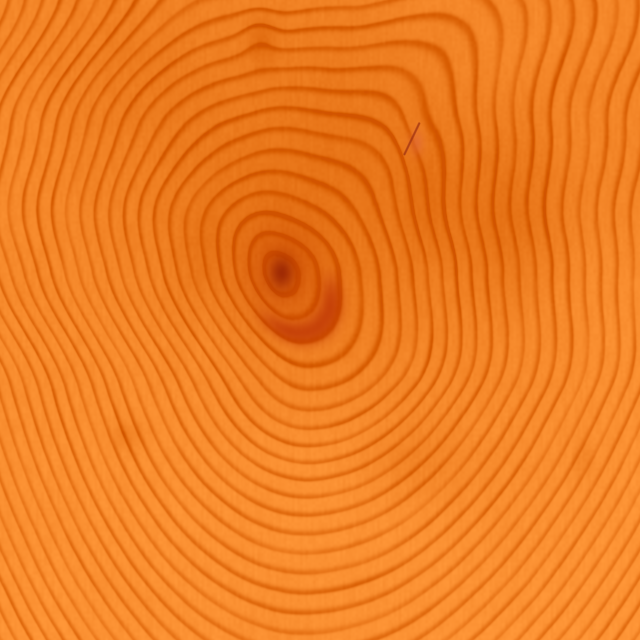
This texture is drawn by a Shadertoy shader. Its source:

```glsl
// Orange softwood cut across a knot: lopsided growth rings around an off-centre pith.
// A ring-count field is built from a bent, direction-scaled ellipse norm plus noise;
// its whole numbers become latewood lines, over broad stains, a crescent and scars.

#define PITH vec2(0.440, 0.574)
#define GAP_LEFT 0.0225
#define GAP_RIGHT 0.0273
#define GAP_DOWN 0.0313
#define GAP_UP_FAR 0.0430
#define WOBBLE 0.60
#define LINE_INNER 0.19
#define LINE_OUTER 0.10
#define LINE_DEPTH 0.88
#define LIGHT_WOOD vec3(0.990, 0.575, 0.205)
#define DARK_WOOD vec3(0.870, 0.400, 0.040)
#define DEEP_WOOD vec3(0.740, 0.200, 0.010)

float hash(vec2 cell) {
    vec3 h = fract(vec3(cell.xyx) * 0.1031);
    h += dot(h, h.yzx + 33.33);
    return fract((h.x + h.y) * h.z);
}

float noise(vec2 p) {
    vec2 i = floor(p), f = fract(p);
    f = f * f * (3.0 - 2.0 * f);
    float low = mix(hash(i), hash(i + vec2(1, 0)), f.x);
    float high = mix(hash(i + vec2(0, 1)), hash(i + vec2(1, 1)), f.x);
    return mix(low, high, f.y);
}

float fbm(vec2 p) {
    float sum = 0.0, amp = 0.5;
    for (int i = 0; i < 4; i++) {
        sum += amp * noise(p);
        p = p * 2.03 + 17.3;
        amp *= 0.5;
    }
    return sum;
}

float blob(vec2 p, vec2 centre, vec2 radius) {
    vec2 d = (p - centre) / radius;
    return exp(-dot(d, d));
}

float segment(vec2 p, vec2 a, vec2 b) {
    vec2 ab = b - a;
    return length(p - a - ab * clamp(dot(p - a, ab) / dot(ab, ab), 0.0, 1.0));
}

// Position in ring units: each side of the pith has its own ring spacing.
vec2 ringSpace(vec2 p) {
    vec2 d = p - PITH;
    float lean = 0.052 * smoothstep(0.0, 0.18, -d.y) + 0.065 * smoothstep(0.23, 0.43, d.y);
    float bend = (d.y - 0.098) / 0.078;
    lean -= 0.023 * exp(-bend * bend);
    vec2 q = vec2(d.x - lean, d.y - 0.55 * d.x * d.x);
    float gapUp = mix(GAP_DOWN, GAP_UP_FAR, smoothstep(0.04, 0.34, abs(q.x)));
    return q / vec2(q.x < 0.0 ? GAP_LEFT : GAP_RIGHT, q.y < 0.0 ? GAP_DOWN : gapUp);
}

// Wider early rings towards the lower right, with slow wander and side knots.
float ringCount(vec2 p, float radius, vec2 dir) {
    float swell = (radius - 6.5) / 4.0;
    float n = radius - 0.9 * exp(-swell * swell) * smoothstep(-0.5, 0.6, dot(dir, vec2(0.7, -0.7)));
    float wander = noise(p * 3.5 + 5.0) - 0.5 + 0.22 * (fbm(p * 11.0) - 0.47);
    n += WOBBLE * wander * smoothstep(1.0, 8.0, radius);
    n += 0.6 * blob(p, vec2(0.655, 0.780), vec2(0.035, 0.070));
    return n - 0.6 * blob(p, vec2(0.405, 0.945), vec2(0.030, 0.050));
}

// Soft dark areas beneath the lines.
float stains(vec2 p) {
    float t = 0.02 + 0.24 * smoothstep(0.15, 0.75, p.y);
    t += 0.38 * blob(p, vec2(0.47, 0.68), vec2(0.24, 0.27));
    t += 0.36 * blob(p, vec2(0.79, 0.66), vec2(0.09, 0.12));
    t += 0.26 * blob(p, vec2(0.66, 0.69), vec2(0.045, 0.09));
    t += 0.20 * blob(p, vec2(0.31, 0.60), vec2(0.05, 0.08));
    t += 0.18 * blob(p, vec2(0.19, 0.88), vec2(0.12, 0.12));
    t += 0.22 * blob(p, vec2(0.64, 0.28), vec2(0.08, 0.06));
    t += 0.38 * blob(p, vec2(0.41, 0.94), vec2(0.022, 0.04));
    t += 0.30 * blob(p, vec2(0.20, 0.32), vec2(0.025, 0.02));
    t += 0.22 * blob(p, vec2(0.91, 0.28), vec2(0.015, 0.03));
    return t + 0.26 * (fbm(p * 4.0 + 9.0) - 0.47);
}

void mainImage(out vec4 fragColor, in vec2 fragCoord) {
    vec2 p = fragCoord / iResolution.xy;
    vec2 g = ringSpace(p);
    float radius = length(g);
    vec2 dir = g / max(radius, 0.001);
    float n = ringCount(p, radius, dir);

    // Latewood: slow darkening on the inside, a crisp edge on the outside.
    float ring = floor(n + 0.5);
    float offset = n - ring;
    float width = max(offset < 0.0 ? LINE_INNER : LINE_OUTER, 0.8 * fwidth(n));
    float line = exp(-offset * offset / (width * width));
    float strength = 0.65 + 0.35 * hash(vec2(ring, 4.0)) + 0.5 * (noise(p * 9.0 + ring) - 0.5);
    line *= strength * smoothstep(0.3, 1.0, n);

    // Fibres and pores.
    float fibre = noise(p * vec2(240.0, 45.0)) - 0.5;
    float pores = noise(p * 210.0) - 0.5;
    float tone = stains(p) + LINE_DEPTH * line + 0.13 * fibre + 0.10 * pores;

    // Heart of the knot and its resin crescent.
    float heart = blob(p, PITH, vec2(0.060, 0.075));
    float band = (radius - 3.0) / 0.60;
    float crescent = exp(-band * band) * smoothstep(0.2, 0.85, dot(dir, vec2(0.35, -0.937)));
    tone += 0.45 * heart;
    vec3 color = mix(LIGHT_WOOD, DARK_WOOD, clamp(tone, -0.1, 1.4));
    color = mix(color, DEEP_WOOD, 0.78 * crescent + 0.30 * heart * (1.0 - crescent));
    color = mix(color, vec3(0.56, 0.11, 0.01), 0.75 * blob(p, PITH, vec2(0.018, 0.024)));

    // Small split with a pale pink lip.
    float split = segment(p, vec2(0.632, 0.759), vec2(0.655, 0.807));
    color = mix(color, vec3(0.88, 0.41, 0.22), 0.6 * blob(p, vec2(0.651, 0.777), vec2(0.011, 0.019)));
    color = mix(color, vec3(0.60, 0.17, 0.06), 0.7 * (1.0 - smoothstep(0.0003, 0.0030, split)));

    fragColor = vec4(clamp(color, 0.0, 1.0), 1.0);
}
```
